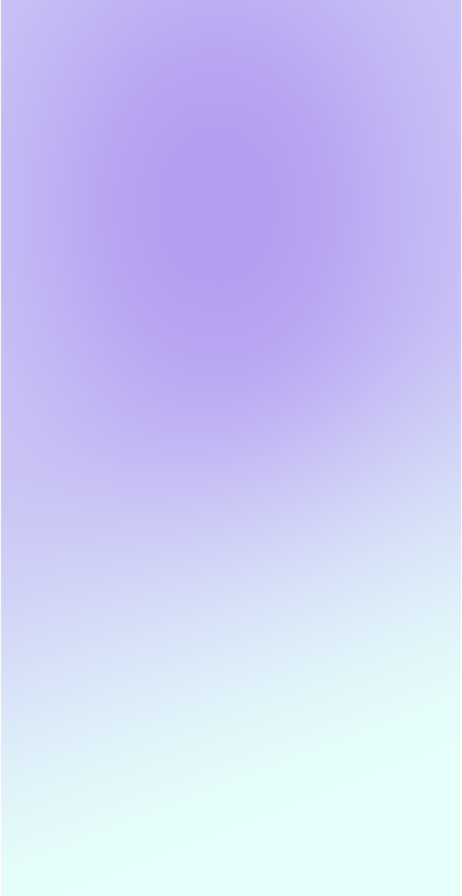
A WebGL 1 fragment shader for this background:

```glsl
precision highp float;

uniform vec2 u_resolution;

#define PURPLE vec3(0.705, 0.61, 0.945)
#define LAVENDER vec3(0.78, 0.75, 0.96)
#define MINT vec3(0.90, 1.0, 0.98)
#define GLOW_CENTER vec2(0.47, 0.77)
#define GLOW_RADIUS vec2(0.44, 0.297)
#define GLOW_STRENGTH 0.43
#define GLOW_FALLOFF 2.4
#define BASE_TONE 0.44
#define DIAGONAL_TILT 0.2
#define EDGE_WIDTH 0.004

// Tone rises from lavender at the top to mint at the lower right
float diagonalTone(vec2 uv) {
    float descent = 1.0 - uv.y + DIAGONAL_TILT * (uv.x - 0.5);
    return mix(BASE_TONE, 1.0, smoothstep(0.4, 0.95, descent));
}

// Soft elliptical glow
float glow(vec2 uv) {
    float radius = length((uv - GLOW_CENTER) / GLOW_RADIUS);
    return GLOW_STRENGTH * exp(-pow(radius, GLOW_FALLOFF));
}

// Colour ramp: purple, lavender, mint
vec3 toneColor(float tone) {
    const float lavenderStop = 0.36;
    vec3 cool = mix(PURPLE, LAVENDER, clamp(tone / lavenderStop, 0.0, 1.0));
    float lift = clamp((tone - lavenderStop) / (1.0 - lavenderStop), 0.0, 1.0);
    return mix(cool, MINT, lift);
}

void main() {
    vec2 uv = gl_FragCoord.xy / u_resolution;
    vec3 color = toneColor(diagonalTone(uv) - glow(uv));

    // Hairline white borders at the left and right
    float sideDistance = min(uv.x, 1.0 - uv.x);
    color = mix(vec3(1.0), color, smoothstep(0.0, EDGE_WIDTH, sideDistance));

    gl_FragColor = vec4(color, 1.0);
}
```
